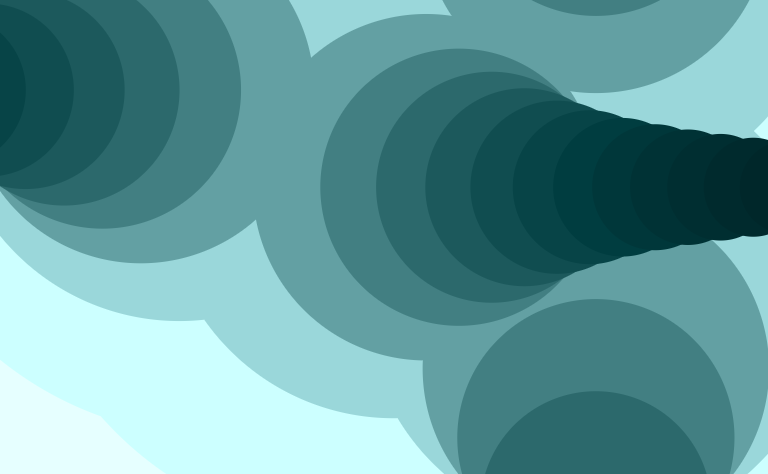
Write a WebGL 1 fragment shader that draws this background.

```glsl
precision highp float;
// Four trains of flat teal discs that shrink and darken as they recede.

uniform vec2 u_resolution;

// Signed distance to the disc of a train that starts at origin and moves by stride per level.
float disc(vec2 p, vec2 origin, vec2 stride, float level) {
  return length(p - origin - stride * level) - 1.462 / (level + 1.0);
}

// Perspective falloff from pale cyan to near-black teal, with red capped in the palest levels.
vec3 levelColor(float level) {
  vec3 teal = vec3(-0.259, -0.02, -0.008) + 2.588 / (level + 1.0);
  teal.r = min(teal.r, 0.9 - 0.1 * level);
  return clamp(teal, 0.0, 1.0);
}

void main() {
  // Centred coordinates in units of canvas height
  vec2 p = (gl_FragCoord.xy - 0.5 * u_resolution) / u_resolution.y;
  float pixel = 1.0 / u_resolution.y;
  vec3 color = levelColor(0.0);

  // Each level paints the union of its four discs over the paler ones
  for (int i = 1; i < 18; i++) {
    float level = float(i);
    float right = disc(p, vec2(-0.118, 0.105), vec2(0.069, 0.0), level);
    float left = disc(p, vec2(-0.27, 0.31), vec2(-0.081, 0.0), level);
    float down = disc(p, vec2(0.447, 0.159), vec2(0.0, -0.1456), level);
    float up = disc(p, vec2(0.447, 0.4), vec2(0.0, 0.0897), level);
    float d = min(min(right, left), min(down, up));
    color = mix(color, levelColor(level), clamp(0.5 - d / pixel, 0.0, 1.0));
  }

  gl_FragColor = vec4(color, 1.0);
}
```
